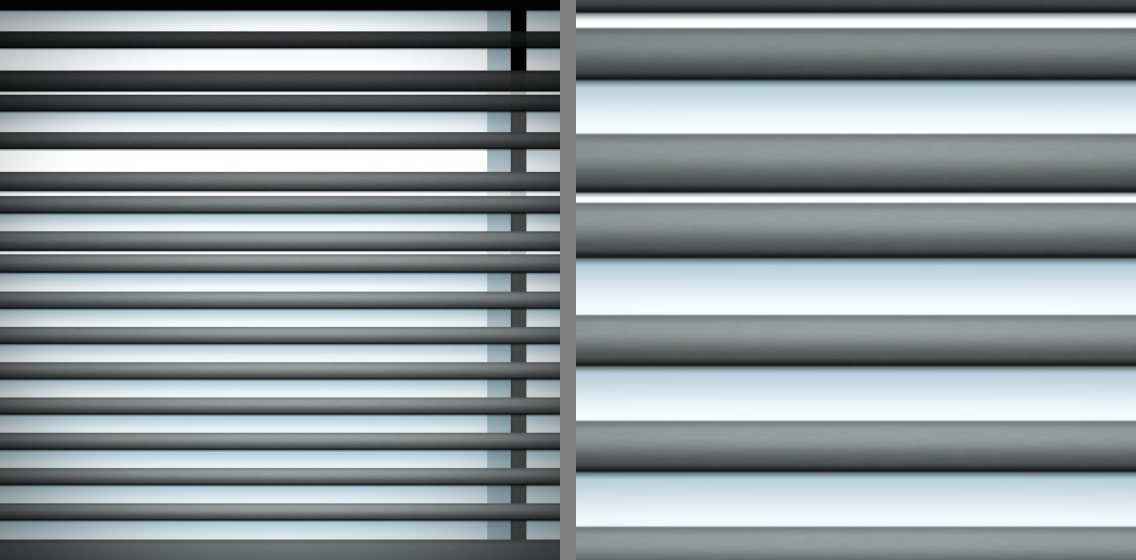
Left, the full canvas; right, a detail of the centre.
Give the GLSL for this pattern, as a Shadertoy shader.

```glsl
// Upper slats hang unevenly: top edge and height, measured downward
const vec2 UNEVEN[8] = vec2[8](
    vec2(.056, .030), vec2(.126, .037), vec2(.169, .030), vec2(.236, .030),
    vec2(.307, .034), vec2(.350, .031), vec2(.413, .035), vec2(.454, .033));

// Top and bottom edges of a slat; 0 is the head rail, 16 the bottom rail
vec2 slatEdges(int i) {
    if (i == 0) return vec2(-.02, .0185);
    if (i == 16) return vec2(.9635, 1.02);
    if (i <= 8) return vec2(UNEVEN[i - 1].x, UNEVEN[i - 1].x + UNEVEN[i - 1].y);
    float top = .5208 + .063 * float(i - 9);
    return vec2(top, top + .0305);
}

vec2 hashGradient(vec2 cell) {
    vec2 h = vec2(dot(cell, vec2(127.1, 311.7)), dot(cell, vec2(269.5, 183.3)));
    return 2. * fract(sin(h) * 43758.5) - 1.;
}

float gradientNoise(vec2 p) {
    vec2 i = floor(p), f = fract(p), u = f * f * (3. - 2. * f);
    vec2 e = vec2(0, 1);
    return mix(
        mix(dot(hashGradient(i), f), dot(hashGradient(i + e.yx), f - e.yx), u.x),
        mix(dot(hashGradient(i + e), f - e), dot(hashGradient(i + 1.), f - 1.), u.x), u.y);
}

float past(float edge, float v, float soft) {
    return smoothstep(edge - soft, edge + soft, v);
}

// Daylight in one gap, with the window frame at the right
vec3 glassColor(vec2 p, float top, float bottom, float soft) {
    float h = bottom - top;
    float t = clamp((p.y - top) / h, 0., 1.);
    float narrow = 1. - smoothstep(.01, .02, h);
    float right = past(.870, p.x, soft);
    float glow = max(smoothstep(.0355, .0415, h) * (1. - .6 * right), narrow * .8);

    vec3 low = mix(vec3(.97, .99, 1.), vec3(.87, .93, .95), smoothstep(.5, 1., p.y));
    vec3 c = mix(vec3(.68, .79, .84), low, smoothstep(-.1, .95, t));
    c = mix(c, vec3(1), glow);
    c *= 1. - .16 * pow(abs(p.x - .5) * 2., 3.) * (1. - glow);

    // Side reveal and upright
    float reveal = right - past(.912, p.x, soft);
    c *= mix(vec3(1), vec3(.74, .80, .82), reveal * (1. - .6 * narrow));
    float upright = past(.912, p.x, soft) - past(.940, p.x, soft);
    float tone = .27 * smoothstep(.12, .17, p.y) * (.85 + .15 * smoothstep(.912, .918, p.x));
    c = mix(c, vec3(tone, tone * 1.03, tone * 1.04), upright * (1. - .75 * narrow));

    // Soft shadow under the slat
    return c * mix(.5, 1., smoothstep(-.001, min(.005, h * .6), p.y - top));
}

// Rounded grey metal, darker to the sides and near the top
vec3 slatColor(vec2 p, vec2 edges, int i) {
    if (i == 0) return vec3(.01, .015, .015);
    float t = clamp((p.y - edges.x) / (edges.y - edges.x), 0., 1.);
    float light = mix(.23, .62, smoothstep(.02, .48, p.y));
    light *= 1. - .38 * pow(abs(p.x - .52) * 2., 2.);
    light *= mix(.8, 1., smoothstep(0., .2, t));
    if (i == 16) light *= .8 - .2 * t;
    else light *= 1. - .5 * smoothstep(.3, .9, t) - .35 * smoothstep(.82, 1., t);

    light += .018 * gradientNoise(p * vec2(90, 420));
    float overUpright = past(.912, p.x, .002) - past(.940, p.x, .002);
    light *= 1. - .45 * overUpright * (1. - smoothstep(.08, .17, p.y));
    return light * vec3(.95, 1., 1.005);
}

void mainImage(out vec4 fragColor, in vec2 fragCoord) {
    vec2 p = fragCoord / iResolution.xy;
    p.y = 1. - p.y;
    float soft = max(.8 / iResolution.y, .0009);

    // Paint downward: each slat, then the gap beneath it
    vec3 color = vec3(0);
    for (int i = 0; i <= 16; i++) {
        vec2 edges = slatEdges(i);
        color = mix(color, slatColor(p, edges, i), past(edges.x, p.y, soft));
        if (i < 16) {
            vec3 glass = glassColor(p, edges.y, slatEdges(i + 1).x, soft);
            color = mix(color, glass, past(edges.y, p.y, soft));
        }
    }

    // Corner falloff
    vec2 q = abs(p - .5) * 2.;
    color *= 1. - .22 * smoothstep(.8, 1.42, length(q));
    fragColor = vec4(color, 1);
}
```
